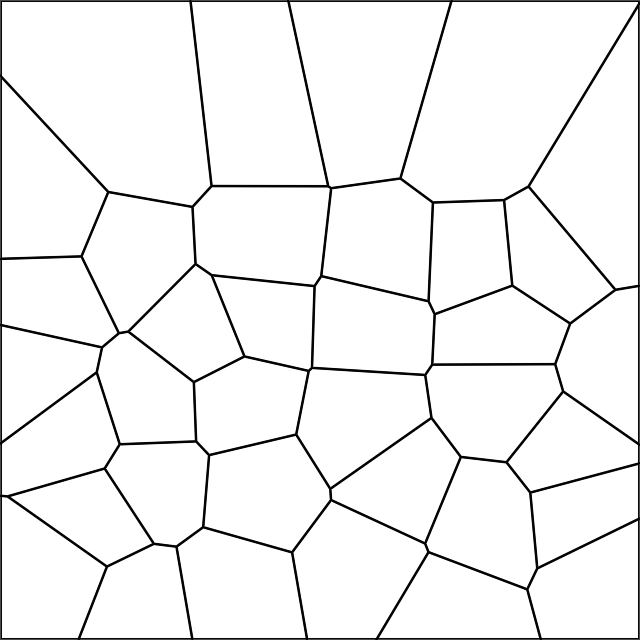
Reproduce this pattern procedurally as a Shadertoy shader.

```glsl
// Black outlines of an irregular Voronoi mosaic on white, inside a thin frame.
// A finite set of jittered seeds fills an arched area in the lower part, so the
// outermost cells stretch to the canvas edges; lines use exact edge distances.

const int COLUMNS = 6;
const int ROWS = 6;

// Sine-free hash: two values in 0..1 from a lattice position
vec2 hash22(vec2 p) {
    vec3 q = fract(vec3(p.xyx) * vec3(0.1031, 0.1030, 0.0973));
    q += dot(q, q.yzx + 33.33);
    return fract((q.xx + q.yz) * q.zy);
}

// Seed of a cell: staggered rows, jittered, lower towards the sides
vec2 seedPoint(int index) {
    vec2 lattice = vec2(index % COLUMNS, index / COLUMNS);
    vec2 jitter = 0.72 * (hash22(lattice + 17.0) - 0.5);
    float stagger = mod(lattice.y, 2.0) < 0.5 ? -0.14 : 0.14;
    vec2 seed = (lattice + 0.5 + jitter + vec2(stagger, 0.0)) / vec2(COLUMNS, ROWS);
    float fromCenter = seed.x - 0.5;
    seed.y *= 0.86 - 0.6 * fromCenter * fromCenter;
    return seed;
}

// Distance to the nearest border between two cells
float cellEdgeDistance(vec2 p) {
    int nearestIndex = 0;
    float nearestSquared = 1e3;
    vec2 toNearest = vec2(0.0);
    for (int i = 0; i < COLUMNS * ROWS; i++) {
        vec2 toSeed = seedPoint(i) - p;
        float squared = dot(toSeed, toSeed);
        if (squared < nearestSquared) {
            nearestSquared = squared;
            toNearest = toSeed;
            nearestIndex = i;
        }
    }

    // Perpendicular bisectors against every other seed
    float edge = 1e3;
    for (int i = 0; i < COLUMNS * ROWS; i++) {
        if (i == nearestIndex) continue;
        vec2 toSeed = seedPoint(i) - p;
        vec2 direction = normalize(toSeed - toNearest);
        edge = min(edge, dot(0.5 * (toSeed + toNearest), direction));
    }
    return edge;
}

// Coverage of a line, smoothed over one pixel
float lineCoverage(float dist, float halfWidth, float pixel) {
    return 1.0 - smoothstep(-0.6 * pixel, 0.6 * pixel, dist - halfWidth);
}

void mainImage(out vec4 fragColor, in vec2 fragCoord) {
    vec2 p = fragCoord / iResolution.xy;
    float pixel = 1.0 / min(iResolution.x, iResolution.y);

    // Cell outlines
    float ink = lineCoverage(cellEdgeDistance(p), 0.0020, pixel);

    // Frame just inside the canvas
    vec2 toSide = min(p, 1.0 - p);
    float frameDistance = abs(min(toSide.x, toSide.y) - 0.0018);
    ink = max(ink, lineCoverage(frameDistance, 0.0013, pixel));

    fragColor = vec4(mix(vec3(1.0), vec3(0.01), ink), 1.0);
}
```
